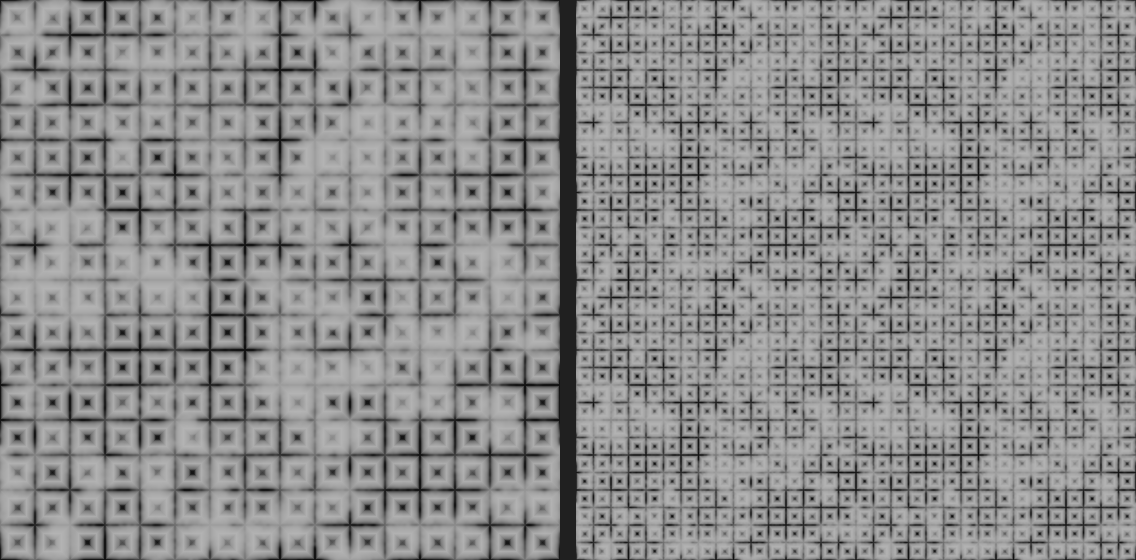
Left: one tile. Right: repeated 2 by 2.
This pattern is drawn by a WebGL 1 fragment shader. Its source:

```glsl
precision highp float;
// Grid of soft grey square studs with dark pits and unevenly grimy seams.

uniform vec2 u_resolution;

const float REPEATS = 16.0;
const float PEAK_RADIUS = 0.255;
const float PEAK_GREY = 0.715;

float hash(vec2 p, float seed) {
  vec3 q = fract(vec3(p.xyx) * 0.1031 + seed * 0.137);
  q += dot(q, q.yzx + 33.33);
  return fract((q.x + q.y) * q.z);
}

// Value noise that wraps after a whole number of lattice steps.
float tileNoise(vec2 uv, float period, float seed) {
  vec2 p = uv * period;
  vec2 cell = floor(p);
  vec2 f = fract(p);
  f = f * f * (3.0 - 2.0 * f);
  float a = hash(mod(cell, period), seed);
  float b = hash(mod(cell + vec2(1.0, 0.0), period), seed);
  float c = hash(mod(cell + vec2(0.0, 1.0), period), seed);
  float d = hash(mod(cell + vec2(1.0, 1.0), period), seed);
  return mix(mix(a, b, f.x), mix(c, d, f.x), f.y);
}

float tileFbm(vec2 uv, float period) {
  float sum = 0.0;
  float weight = 0.54;
  for (int i = 0; i < 4; i++) {
    sum += weight * tileNoise(uv, period, float(i) + 1.0);
    weight *= 0.5;
    period *= 2.0;
  }
  return sum;
}

// Darkening towards the centre: a sloped pit with a darker square floor.
float pitShade(float radius) {
  float slope = max(1.0 - radius / PEAK_RADIUS, 0.0);
  return 0.27 * slope + 0.13 * smoothstep(0.11, 0.045, radius);
}

// Darkening towards the seam: a gentle bevel and a steep, grimy rim.
float seamShade(float radius, float grime) {
  float t = clamp((radius - PEAK_RADIUS) / (0.5 - PEAK_RADIUS), 0.0, 1.0);
  return 0.15 * t * grime + 0.2 * pow(t, 5.0) * grime * grime;
}

void main() {
  vec2 uv = gl_FragCoord.xy / u_resolution;

  // Square distance from the centre of each stud, 0.5 at the seam.
  vec2 local = abs(fract(uv * REPEATS) - 0.5);
  float radius = max(local.x, local.y);

  // Wrapping grime deepens pits and seams and slightly dims the tops.
  float grime = 0.4 + 1.2 * smoothstep(0.2, 0.8, tileFbm(uv, 18.0));
  float grey = PEAK_GREY - 0.03 * grime;
  grey -= pitShade(radius) * grime + seamShade(radius, grime);

  gl_FragColor = vec4(vec3(max(grey, 0.08)), 1.0);
}
```
